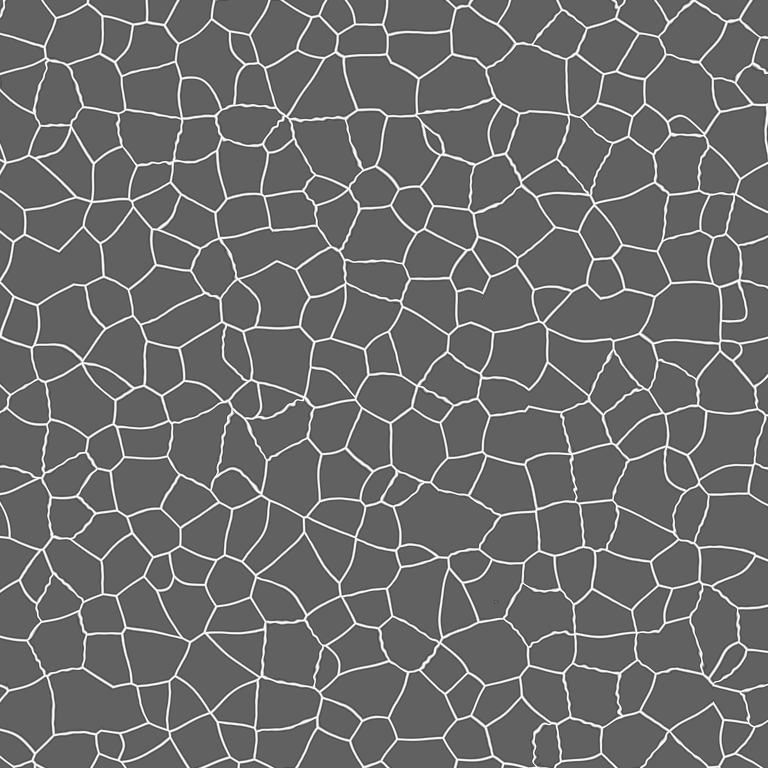
This pattern is drawn by a WebGL 2 fragment shader. Its source:

```glsl
#version 300 es
precision highp float;
// Flat grey grains of uneven size, parted by thin white curved boundaries.

uniform vec2 u_resolution;
out vec4 fragColor;

const vec3 GRAIN_COLOR = vec3(0.38);
const vec3 HALO_COLOR = vec3(0.31);
const vec3 LINE_COLOR = vec3(0.985);

const float GRAINS_ACROSS = 17.5;
const float JITTER = 0.86;         // scatter of the seeds, in grid cells
const float MAX_RADIUS = 0.46;     // larger seeds bulge into smaller ones
const float MERGE_SHARE = 0.06;    // share of grains joined to a neighbour
const float ROUGH_SHARE = 0.16;    // share of grains with jagged borders
const float ROUGH_HEIGHT = 0.030;
const float FINE_HEIGHT = 0.007;
const float BEND = 0.055;          // slow bending of all borders

// Line profile, in units of the canvas
const float CORE_WIDTH = 0.0003;
const float LINE_WIDTH = 0.0024;
const float HALO_DISTANCE = 0.0029;
const float HALO_WIDTH = 0.0010;

vec4 hash4(vec2 cell) {
    vec4 h = fract(cell.xyxy * vec4(0.1031, 0.1030, 0.0973, 0.1099));
    h += dot(h, h.wzxy + 33.33);
    return fract((h.xxyz + h.yzzw) * h.zywx);
}

// Layered sines: broad waves that bend the borders
vec2 bend(vec2 p) {
    vec2 broad = sin(p.yx * vec2(2.1, 1.9) + 1.3 * sin(p * 0.9));
    vec2 small = sin(p.yx * vec2(5.3, 4.7) + p * 2.2);
    return BEND * (broad + 0.4 * small);
}

// Layered sines: short ripples that roughen the borders
float ripple(vec2 p) {
    float coarse = sin(p.x * 23.0 + 2.0 * sin(p.y * 9.0));
    float fine = sin(p.y * 27.0 + 2.0 * sin(p.x * 11.0));
    return 0.5 * (coarse + fine);
}

// Distance from a round seed; also gives the direction and the grain's group
float seedDistance(vec2 p, vec2 cell, float rough, out vec2 dir, out vec2 group) {
    vec4 h = hash4(cell + 57.0);
    vec4 trait = hash4(cell + 191.0);
    vec2 offset = p - cell - 0.5 - JITTER * (h.xy - 0.5);
    float dist = length(offset);
    dir = offset / max(dist, 1e-4);
    group = cell + vec2(step(trait.x, MERGE_SHARE), 0.0);
    float height = mix(FINE_HEIGHT * (h.w - 0.5) * 2.0, ROUGH_HEIGHT,
                       step(trait.y, ROUGH_SHARE));
    return dist - MAX_RADIUS * h.z + height * rough;
}

// Distance to the nearest border of the weighted cells, in grid cells
float borderDistance(vec2 p) {
    vec2 home = floor(p);
    float rough = ripple(p);
    float nearest = 1e3;
    vec2 nearestDir = vec2(0.0), nearestGroup = vec2(0.0);
    vec2 dir, group;

    for (int y = -2; y <= 2; y++) {
        for (int x = -2; x <= 2; x++) {
            float d = seedDistance(p, home + vec2(x, y), rough, dir, group);
            if (d < nearest) {
                nearest = d;
                nearestDir = dir;
                nearestGroup = group;
            }
        }
    }

    float border = 1e3;
    for (int y = -2; y <= 2; y++) {
        for (int x = -2; x <= 2; x++) {
            float d = seedDistance(p, home + vec2(x, y), rough, dir, group);
            if (group != nearestGroup) {
                float slope = max(length(dir - nearestDir), 0.35);
                border = min(border, (d - nearest) / slope);
            }
        }
    }
    return border;
}

void main() {
    float side = min(u_resolution.x, u_resolution.y);
    vec2 p = gl_FragCoord.xy / side * GRAINS_ACROSS;
    float border = borderDistance(p + bend(p)) / GRAINS_ACROSS;

    // Keep the edge at least one pixel soft on small canvases
    float outer = max(LINE_WIDTH, CORE_WIDTH + 1.0 / side);
    float line = 1.0 - smoothstep(CORE_WIDTH, outer, border);
    float halo = 1.0 - smoothstep(0.4 * HALO_WIDTH, HALO_WIDTH,
                                  abs(border - HALO_DISTANCE));

    vec3 color = mix(GRAIN_COLOR, HALO_COLOR, halo);
    color = mix(color, LINE_COLOR, line);
    fragColor = vec4(color, 1.0);
}
```
